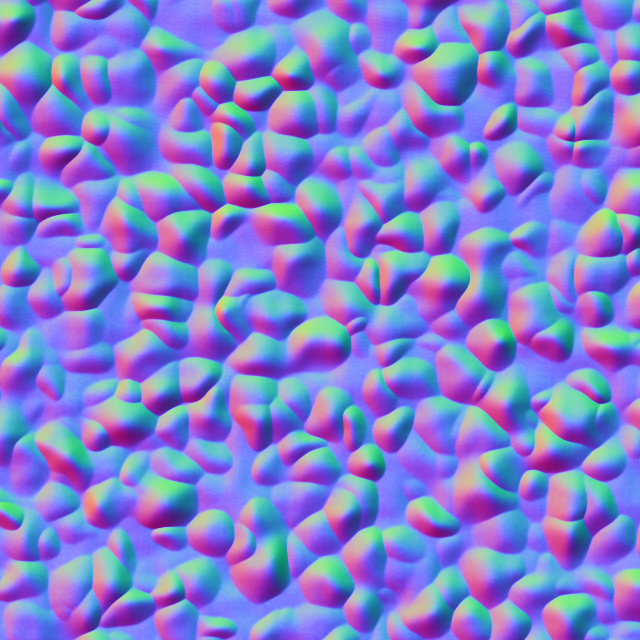
Give the GLSL for this texture map, as a three.js fragment shader.

```glsl
// Tangent-space normal map of crowded, soft lumps with creased valleys.
#define CELLS 16.5      // lumps across the canvas
#define RADIUS_MIN 0.48 // lump radius, in cells
#define RADIUS_MAX 0.74
#define STEEP_MIN 0.45  // lump height over radius
#define STEEP_MAX 1.50
#define STRETCH 0.12    // elongation of lumps
#define CREASE 60.0     // sharpness of the valleys
#define WARP 0.42       // bending of the outlines, in cells
#define RELIEF vec2(1.0, 1.1)
#define GRAIN 0.12      // fine surface roughness

varying vec2 vUv;

vec3 hash3(vec2 p) {
  vec3 q = vec3(dot(p, vec2(127.1, 311.7)),
                dot(p, vec2(269.5, 183.3)),
                dot(p, vec2(419.2, 371.9)));
  return fract(sin(q) * 43758.545);
}

// Value noise with a quintic fade, so that its slope is smooth too.
float noise(vec2 p) {
  vec2 i = floor(p), f = fract(p);
  f = f * f * f * (f * (f * 6.0 - 15.0) + 10.0);
  float low = mix(hash3(i).x, hash3(i + vec2(1.0, 0.0)).x, f.x);
  float high = mix(hash3(i + vec2(0.0, 1.0)).x, hash3(i + 1.0).x, f.x);
  return mix(low, high, f.y);
}

// Four interleaved groups: lumps of one group melt together where they
// come close, while different groups meet in a crease.
vec4 lumpGroups(vec2 p) {
  vec4 groups = vec4(0.0);
  vec2 cell = floor(p);
  for (int y = -2; y <= 2; y++) {
    for (int x = -2; x <= 2; x++) {
      vec2 id = cell + vec2(float(x), float(y));
      vec3 place = hash3(id);
      vec3 form = hash3(id + 57.3);
      vec2 d = p - id - 0.08 - 0.84 * place.xy;
      float angle = 6.2832 * form.z;
      float c = cos(angle), s = sin(angle);
      d = vec2(c * d.x + s * d.y, c * d.y - s * d.x);
      d *= vec2(1.0 - STRETCH, 1.0 + STRETCH);
      float radius = mix(RADIUS_MIN, RADIUS_MAX, form.x);
      float peak = radius * mix(STEEP_MIN, STEEP_MAX, form.y);
      float lump = peak * exp(-dot(d, d) / (radius * radius));
      vec2 odd = mod(id, 2.0), even = 1.0 - odd;
      groups += lump * vec4(even.x * even.y, odd.x * even.y,
                            even.x * odd.y, odd.x * odd.y);
    }
  }
  return groups;
}

// Height in cell units: soft maximum of the groups and a rolling floor.
float height(vec2 uv) {
  vec2 p = uv * CELLS + 20.0;
  vec2 bend = vec2(noise(p * 1.2 + 3.7), noise(p * 1.2 + 41.2)) - 0.5;
  vec4 groups = lumpGroups(p + WARP * bend);
  float ground = 0.04 + 0.32 * noise(p * 1.1 + 11.0);
  float total = dot(exp(CREASE * min(groups, 1.35)), vec4(1.0))
              + exp(CREASE * ground);
  return log(total) / CREASE + 0.17 * noise(p * 1.2 + 71.0);
}

void main() {
  // Slope by central differences.
  float e = 0.001;
  vec2 slope = vec2(height(vUv + vec2(e, 0.0)) - height(vUv - vec2(e, 0.0)),
                    height(vUv + vec2(0.0, e)) - height(vUv - vec2(0.0, e)));
  slope *= RELIEF / (2.0 * e * CELLS);

  // Fine grain.
  slope += GRAIN * (vec2(noise(vUv * 320.0), noise(vUv * 320.0 + 91.0)) - 0.5);

  // Red faces left, green faces up, blue faces the viewer.
  vec3 normal = normalize(vec3(slope.x, -slope.y, 1.0));
  gl_FragColor = vec4(0.5 + 0.5 * normal.xy, normal.z, 1.0);
}
```
